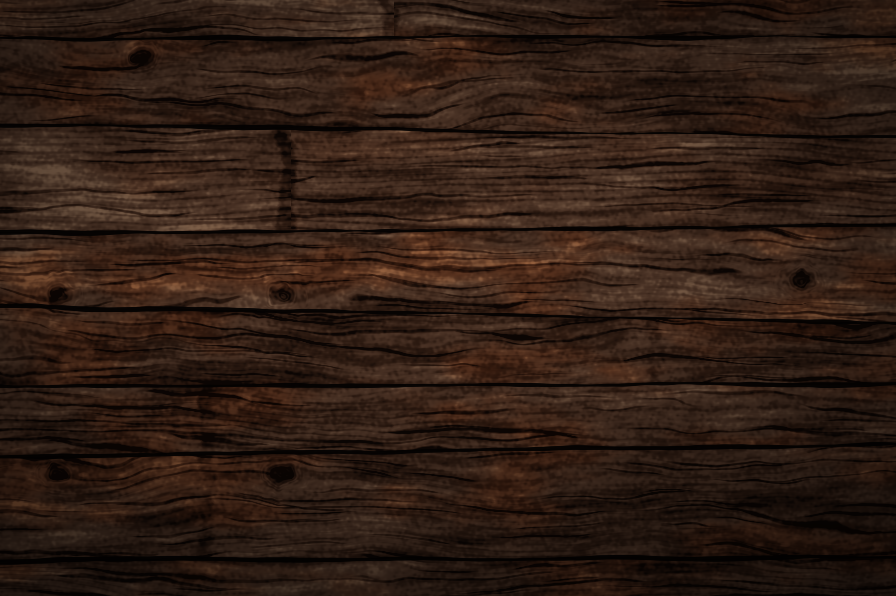
A Shadertoy shader for this texture:

```glsl
const float TAU = 6.2831853;
const int SEAMS = 7;
// Height at the centre and slope of each seam, from the bottom up
const vec2 seamLines[SEAMS] = vec2[SEAMS](
    vec2(0.062, 0.002), vec2(0.244, 0.010), vec2(0.354, 0.002),
    vec2(0.473, -0.013), vec2(0.615, 0.007), vec2(0.781, -0.011),
    vec2(0.937, 0.002));

float hash(vec2 p) {
    vec3 q = fract(p.xyx * 0.1031);
    q += dot(q, q.yzx + 33.33);
    return fract((q.x + q.y) * q.z);
}

float noise(vec2 p) {
    vec2 i = floor(p), f = fract(p);
    f = f * f * (3.0 - 2.0 * f);
    return mix(mix(hash(i), hash(i + vec2(1, 0)), f.x),
               mix(hash(i + vec2(0, 1)), hash(i + vec2(1, 1)), f.x), f.y);
}

float fbm(vec2 p) {
    float sum = 0.0, amp = 0.533;
    for (int i = 0; i < 4; i++) {
        sum += amp * noise(p);
        p = p * 2.03 + 17.3;
        amp *= 0.5;
    }
    return sum;
}

// Sparse thin splits, one per row, that taper out along the grain
float cracks(vec2 p, float rows, float soft, float seed) {
    float y = p.y * rows, row = floor(y);
    float centre = 0.5 + 0.9 * (fbm(vec2(p.x * 7.0, row * 7.3 + seed)) - 0.5);
    float mask = smoothstep(0.52, 0.9, noise(vec2(p.x * 6.5 + row * 3.7, row * 5.1 + seed)));
    float width = 0.11 * mask, blur = soft * rows;
    float line = 1.0 - smoothstep(0.4 * width, width + blur, abs(fract(y) - centre));
    return line * smoothstep(0.0, 0.3, mask);
}

// Two rows of knots with widening spacing, and one near the top
vec2 knotCentre(int i, float aspect) {
    float col = float(i % 3);
    vec2 c = vec2(0.065 + 0.25 * col + 0.165 * col * (col - 1.0), i < 3 ? 0.505 : 0.205);
    c.y += 0.012 * col * (col - 1.0);
    return (i == 5 ? vec2(0.156, 0.905) : c) * vec2(aspect, 1.0);
}

// Position across the canvas of the upright mark on a board
float markPosition(int board) {
    if (board == 5) return 0.325;
    if (board == 7) return 0.44;
    return board == 1 || board == 2 ? 0.23 : (board == 3 ? 0.73 : -1.0);
}

vec3 woodRamp(float tone) {
    vec3 c = mix(vec3(0.045, 0.02, 0.012), vec3(0.165, 0.095, 0.06), smoothstep(0.0, 0.35, tone));
    c = mix(c, vec3(0.285, 0.19, 0.138), smoothstep(0.3, 0.65, tone));
    return mix(c, vec3(0.5, 0.38, 0.29), smoothstep(0.6, 1.08, tone));
}

void mainImage(out vec4 fragColor, in vec2 fragCoord) {
    vec2 uv = fragCoord / iResolution.xy;
    vec2 p = fragCoord / iResolution.y;
    float aspect = iResolution.x / iResolution.y;
    float soft = 1.1 / iResolution.y;

    // Seams split the canvas into boards
    int board = 0;
    float groove = 0.0, edgeShade = 0.0;
    for (int i = 0; i < SEAMS; i++) {
        float wobble = 0.009 * (fbm(vec2(p.x * 6.0, float(i) * 9.7)) - 0.5);
        float d = p.y - seamLines[i].x - seamLines[i].y * (2.0 * uv.x - 1.0) - wobble;
        float width = mix(-0.0015, 0.0052, fbm(vec2(p.x * 8.0, float(i) * 5.3 + 2.0)));
        if (d > 0.0) board++;
        groove = max(groove, 1.0 - smoothstep(width, width + soft, abs(d)));
        edgeShade = max(edgeShade, exp(-abs(d) / 0.006));
    }

    // Upright joints and stains
    float markX = markPosition(board);
    bool butted = board == 5 || board == 7;
    float ragged = 0.02 * (fbm(p * vec2(20.0, 40.0)) - 0.5);
    float markDist = abs(uv.x - markX + ragged + (butted ? 0.006 : 0.0));
    float mark = 1.0 - smoothstep(0.005, 0.011, markDist);
    mark *= butted ? 0.75 : 0.8 * noise(p * vec2(50.0, 70.0));
    float seed = float(board) * 13.7;
    if (butted) seed += 5.1 * step(markX, uv.x);

    // Knots push the grain aside
    vec2 g = p;
    float knot = 0.0, knotRings = 0.0;
    for (int i = 0; i < 6; i++) {
        vec2 q = p - knotCentre(i, aspect);
        float r = length(q * vec2(0.75, 1.0)) + 0.009 * (noise(p * 90.0) - 0.5);
        g.y -= 0.75 * q.y * exp(-r * r / 0.0012);
        knot = max(knot, 1.0 - smoothstep(0.007, 0.021, r));
        knotRings += sin(r * 1100.0) * exp(-r * r / 0.0006);
    }

    // Wavy growth lines and fibres
    float straight = board == 5 ? 1.0 : 0.4 + 0.3 * hash(vec2(seed, 3.0));
    g.y += mix(0.15, 0.03, straight) * (fbm(p * vec2(2.8, 6.0) + seed) - 0.5);
    float wave = sin(TAU * (g.y * 72.0 + 2.5 * noise(g * vec2(2.0, 14.0) + seed)));
    float rings = 0.9 - 2.0 * pow(0.5 + 0.5 * wave, 3.5);
    rings *= 0.35 + 1.1 * noise(p * vec2(6.0, 20.0) + seed);
    float fibre = fbm(g * vec2(8.0, 75.0) + seed);
    float fine = noise(g * vec2(35.0, 210.0) + seed);
    float speck = noise(vec2(dot(p, vec2(170.0, 75.0)), dot(p, vec2(-70.0, 190.0))));
    float blotch = fbm(p * vec2(4.0, 9.0) + seed + 60.0);

    // Splits along the grain, with some running aslant
    vec2 slant = g + vec2(0.0, 0.16 * p.x * (hash(vec2(seed, 5.0)) - 0.5));
    float split = cracks(slant, 30.0, soft, seed);
    split = max(split, 0.8 * cracks(g, 62.0, soft, seed + 21.0));

    // Tone of the wood
    float tone = 0.55 + 0.68 * (fibre - 0.5) + 0.72 * (blotch - 0.5);
    tone += 0.1 * straight * rings + 0.18 * (fine - 0.5) + 0.24 * (speck - 0.5);
    tone += 0.06 * (hash(vec2(seed, 8.0)) - 0.5) + 0.1 * knotRings;
    tone -= 0.45 * split + 0.5 * knot + 0.4 * mark + 0.16 * edgeShade;

    // Rusty patches and worn glints
    float rust = smoothstep(0.42, 0.75, fbm(p * vec2(6.0, 15.0) + seed + 90.0));
    rust *= board == 5 ? 0.3 : 1.0;
    tone += 0.2 * rust * smoothstep(0.62, 0.9, noise(p * vec2(45.0, 85.0) + seed));
    vec3 color = woodRamp(tone);
    color *= mix(vec3(0.98, 0.99, 1.0), vec3(1.14, 0.96, 0.8), rust);
    color = mix(color, vec3(0.015, 0.007, 0.005), 0.95 * groove);

    // Darkened borders
    float falloff = length((uv - vec2(0.47, 0.57)) * vec2(1.0, 1.08));
    color *= mix(0.38, 1.02, 1.0 - smoothstep(0.14, 0.88, falloff));
    fragColor = vec4(color, 1.0);
}
```
